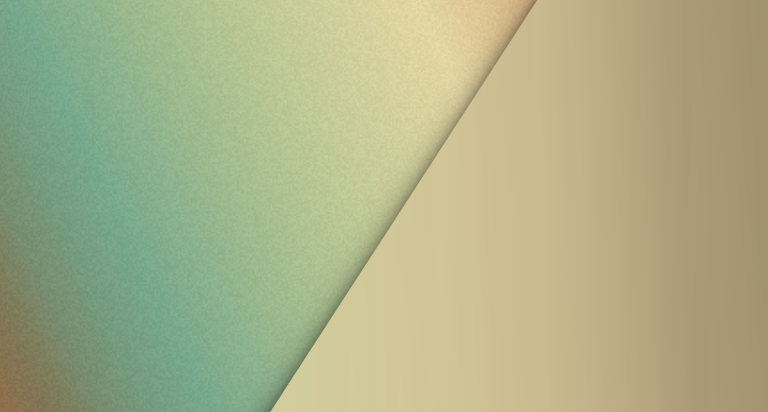
A Shadertoy shader for this background:

```glsl
// Grainy teal-to-cream gradient beside a smooth sand panel with a slanted, shadowed edge.

const float ASPECT = 1.8686;                   // canvas width in units of its height
const vec2 EDGE_BOTTOM = vec2(0.6575, 0.0);    // slanted edge, lower end
const vec2 EDGE_TOP = vec2(1.3070, 1.0);       // slanted edge, upper end
const vec2 GLOW_AXIS = vec2(0.90, 0.43);       // direction of the left gradient
const vec2 SAND_AXIS = vec2(1.0, 0.05);        // direction of the right gradient
const float SHADOW_DEPTH = 0.36;
const float SHADOW_WIDTH = 0.021;
const float GRAIN_SCALE = 230.0;
const float GRAIN_AMOUNT = 0.045;
const float STREAK_SCALE = 42.0;
const float STREAK_AMOUNT = 0.008;

const int GLOW_COUNT = 9;
const float GLOW_STOPS[GLOW_COUNT] = float[](
    0.0, 0.115, 0.22, 0.335, 0.46, 0.764, 0.983, 1.34, 1.57);
const vec3 GLOW_COLORS[GLOW_COUNT] = vec3[](
    vec3(0.56, 0.43, 0.29), vec3(0.50, 0.47, 0.34), vec3(0.47, 0.55, 0.43),
    vec3(0.46, 0.61, 0.50), vec3(0.47, 0.66, 0.55), vec3(0.64, 0.74, 0.56),
    vec3(0.75, 0.79, 0.59), vec3(0.89, 0.84, 0.64), vec3(0.86, 0.73, 0.54));

const int SAND_COUNT = 6;
const float SAND_STOPS[SAND_COUNT] = float[](0.73, 1.10, 1.34, 1.49, 1.68, 1.87);
const vec3 SAND_COLORS[SAND_COUNT] = vec3[](
    vec3(0.82, 0.80, 0.61), vec3(0.82, 0.77, 0.59), vec3(0.79, 0.73, 0.56),
    vec3(0.75, 0.68, 0.53), vec3(0.68, 0.61, 0.47), vec3(0.64, 0.58, 0.44));

float hash(vec2 cell) {
    vec3 q = fract(cell.xyx * 0.1031);
    q += dot(q, q.yzx + 33.33);
    return fract((q.x + q.y) * q.z);
}

float valueNoise(vec2 x) {
    vec2 cell = floor(x);
    vec2 f = fract(x);
    f = f * f * (3.0 - 2.0 * f);
    float low = mix(hash(cell), hash(cell + vec2(1, 0)), f.x);
    float high = mix(hash(cell + vec2(0, 1)), hash(cell + vec2(1, 1)), f.x);
    return mix(low, high, f.y);
}

float ramp(float start, float end, float x) {
    return clamp((x - start) / (end - start), 0.0, 1.0);
}

vec3 glowGradient(float t) {
    vec3 color = GLOW_COLORS[0];
    for (int i = 1; i < GLOW_COUNT; i++)
        color = mix(color, GLOW_COLORS[i], ramp(GLOW_STOPS[i - 1], GLOW_STOPS[i], t));
    return color;
}

vec3 sandGradient(float t) {
    vec3 color = SAND_COLORS[0];
    for (int i = 1; i < SAND_COUNT; i++)
        color = mix(color, SAND_COLORS[i], ramp(SAND_STOPS[i - 1], SAND_STOPS[i], t));
    return color;
}

void mainImage(out vec4 fragColor, in vec2 fragCoord) {
    vec2 p = fragCoord / iResolution.xy * vec2(ASPECT, 1.0);
    float pixel = 1.0 / iResolution.y;

    // Signed distance to the slanted edge, positive on the sand panel
    vec2 along = normalize(EDGE_TOP - EDGE_BOTTOM);
    float edge = dot(p - EDGE_BOTTOM, vec2(along.y, -along.x));

    // Grainy gradient, darkened by the shadow of the panel
    vec3 glow = glowGradient(dot(p, GLOW_AXIS));
    glow += GRAIN_AMOUNT * (valueNoise(p * GRAIN_SCALE) - 0.5);
    glow *= 1.0 - SHADOW_DEPTH * exp(-max(-edge, 0.0) / SHADOW_WIDTH);

    // Sand panel with faint upright streaks
    vec3 sand = sandGradient(dot(p, SAND_AXIS));
    sand += STREAK_AMOUNT * (valueNoise(p * vec2(STREAK_SCALE, 1.5)) - 0.5);

    vec3 color = mix(glow, sand, smoothstep(-0.75 * pixel, 0.75 * pixel, edge));
    fragColor = vec4(color, 1.0);
}
```
